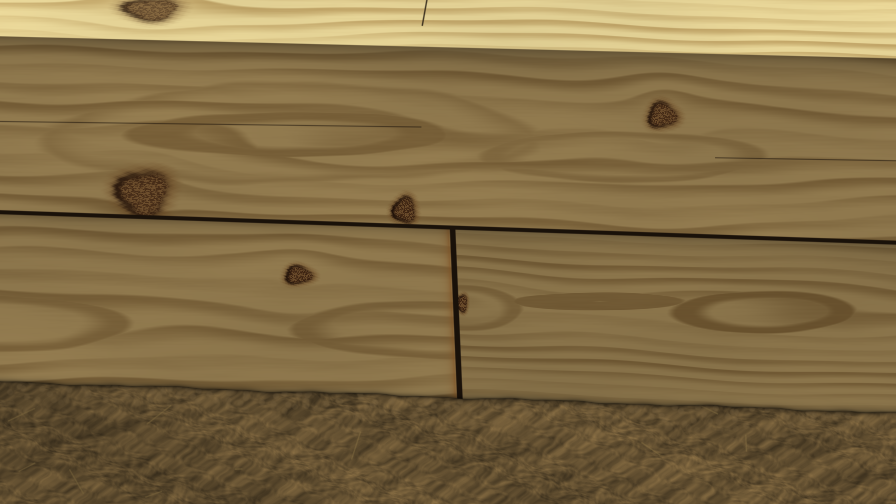
Write a Shadertoy shader that draws this texture.

```glsl
vec2 hash2(vec2 p) {
  vec3 q = fract(p.xyx * vec3(.1031, .103, .0973));
  q += dot(q, q.yzx + 33.33);
  return fract((q.xx + q.yz) * q.zy);
}

// Cellular noise: distance to the nearest scattered point
float cells(vec2 p) {
  vec2 base = floor(p), f = p - base;
  float nearest = 2.;
  for (int j = -1; j <= 1; j++)
    for (int i = -1; i <= 1; i++) {
      vec2 o = vec2(i, j);
      nearest = min(nearest, length(o + hash2(base + o + 50.) - f));
    }
  return nearest;
}

float sway(vec2 p) {
  return .5 * sin(p.x * 3.1 + p.y * 8.) + .3 * sin(p.x * 7.3 - p.y * 17. + 1.)
    + .14 * sin(p.x * 17. + p.y * 31.);
}

float stroke(float dist, float width, float aa) {
  return 1. - smoothstep(width - aa, width + aa, dist);
}

float segment(vec2 p, vec2 a, vec2 b) {
  vec2 d = b - a;
  return length(p - a - d * clamp(dot(p - a, d) / dot(d, d), 0., 1.));
}

// Ellipses hold centre in xy and radii in zw
float deflect(vec2 p, vec4 ellipse) {
  vec2 q = (p - ellipse.xy) / ellipse.zw;
  return (ellipse.y - p.y) / (1. + dot(q, q));
}

// Long growth ring: crisp outer rim, soft inner fade
float ring(vec2 p, vec4 ellipse, float core) {
  float e = length((p - ellipse.xy) / ellipse.zw) + .09 * sway(p * 2.);
  return smoothstep(core - .12, core + .15, e) * (1. - smoothstep(.95, 1.06, e));
}

vec3 board(vec2 p, float flow, float frequency, vec3 light, vec3 dark, float rings) {
  float phase = fract(flow * frequency + .5 * sway(p));
  float line = smoothstep(.2, .85, phase) * (1. - smoothstep(.87, 1., phase));
  line *= .5 + .3 * sin(flow * 51. + p.x * 2.);
  float fibre = cells(p * vec2(9, 190)) - .5;
  vec3 col = mix(light, dark, clamp(max(line, rings) + .12 * fibre, 0., 1.));
  return col * (1. + .035 * sway(p + 4.));
}

vec3 knot(vec3 col, vec2 p, vec4 ellipse, float strength) {
  vec2 q = (p - ellipse.xy) / ellipse.zw;
  float r = length(q) + .12 * sin(atan(q.y, q.x) * 3. + ellipse.x * 9.) + .07 * sway(q * 2.);
  float side = .6 - .4 * clamp(q.x, -1., 1.);
  float bands = .5 + .5 * sin(r * 15. + sway(q * 3.) * 4.);
  vec3 heart = mix(vec3(.42, .3, .17), vec3(.24, .14, .07), bands);
  col = mix(col, vec3(.4, .25, .11), .5 * strength * (1. - smoothstep(.9, 1.6, r)));
  col = mix(col, heart, strength * (1. - smoothstep(.8, 1., r)));
  return mix(col, vec3(.13, .07, .035), strength * side * exp(-pow(abs(r - .92) * 6., 2.)));
}

float clods(vec2 p) {
  return .55 * cells(p * 17.) + .32 * cells(p * 41.) + .18 * cells(p * 97.);
}

vec3 soil(vec2 p, float depth, float aa) {
  vec2 q = p * vec2(.85, 1.2) + .02 * sway(p * 5.);
  float relief = clods(q + vec2(-.004, .008)) - clods(q);
  vec3 col = vec3(.385, .31, .19) * (1. + 1.1 * relief + .1 * sway(p * 3.));
  float crumbs = 1. - smoothstep(.18, .36, cells(p * 46.));
  col = mix(col, vec3(.47, .385, .25), .55 * crumbs * exp(-depth * 22.));
  // Scattered straw
  for (int i = 0; i < 10; i++) {
    vec2 start = hash2(vec2(i, 8)) * vec2(1.78, .2);
    vec2 end = start + (hash2(vec2(i, 21)) - .4) * .09;
    col = mix(col, vec3(.53, .44, .26), .5 * stroke(segment(p, start, end), .0013, aa));
  }
  return col * (.9 + .1 * smoothstep(0., .8, p.x));
}

void mainImage(out vec4 fragColor, in vec2 fragCoord) {
  vec2 p = fragCoord / iResolution.y;
  float aa = .8 / iResolution.y;
  float topEdge = p.y - .928 + .0247 * p.x;
  float midEdge = p.y - .581 + .034 * p.x;
  float baseEdge = p.y - .243 + .035 * p.x + .003 * sway(p * 6.);
  float gap = p.x - .898 - (.546 - p.y) * .043;
  vec3 light = vec3(.565, .475, .305), dark = vec3(.425, .33, .185);
  vec3 shade = vec3(.1, .065, .035);

  // Middle board
  vec4 bigKnot = vec4(.285, .616, .052, .046), farKnot = vec4(1.315, .771, .029, .025);
  vec4 oval = vec4(.567, .733, .32, .045);
  float flow = p.y + .03 * p.x + deflect(p, oval * vec4(1, 1, 1.2, 1.5))
    + deflect(p, bigKnot * vec4(1, 1, 1.5, 1.3)) + deflect(p, farKnot * vec4(1, 1, 2, 2));
  float rings = max(.75 * ring(p, oval, .6), .5 * ring(p, oval * vec4(1, 1, 1.5, 2.2), .86));
  rings = max(rings, .55 * ring(p, vec4(1.25, .69, .28, .05), .75));
  vec3 middle = board(p, flow, 27., light, dark, rings) * (1. - .3 * exp(min(topEdge, 0.) * 40.));
  float crack = min(segment(p, vec2(0, .759), vec2(.835, .748)), segment(p, vec2(1.42, .687), vec2(1.78, .681)));
  middle = mix(middle, shade, .6 * stroke(crack, .001, aa));
  middle = knot(middle, p, bigKnot, .85);
  middle = knot(middle, p, vec4(.803, .583, .023, .026), 1.);
  middle = knot(middle, p, farKnot, .9);

  // Lower left board
  vec4 leftKnot = vec4(.593, .454, .027, .018), tongue = vec4(0, .36, .26, .055);
  flow = p.y + .02 * p.x + deflect(p, leftKnot * vec4(1, 1, 3, 3)) + deflect(p, tongue);
  rings = .7 * max(ring(p, tongue, .72), ring(p, vec4(.86, .345, .28, .055), .72));
  vec3 left = knot(board(p, flow, 25., light, dark, rings), p, leftKnot, 1.);
  left = mix(left, vec3(.5, .32, .14), .6 * exp(-abs(gap + .009) * 140.));

  // Lower right board
  vec4 eye = vec4(1.505, .38, .185, .042), curl = vec4(.917, .39, .12, .045);
  flow = p.y + .035 * p.x + deflect(p, eye * vec4(1, 1, 1.4, 1.3)) + deflect(p, curl);
  rings = max(ring(p, eye, .65), .65 * ring(p, curl, .72));
  rings = max(rings, .8 * ring(p, vec4(1.19, .402, .18, .018), 0.));
  vec3 right = board(p, flow, 40., light * .94, dark * .95, rings);
  right = knot(right, p, vec4(.917, .398, .011, .017), 1.);

  // Joints, ground and contact shadows
  vec3 col = mix(left, right, smoothstep(-aa, aa, gap));
  col *= 1. - .3 * exp(min(midEdge, 0.) * 65.);
  col = mix(col, shade, stroke(abs(gap), .0055, aa));
  col = mix(soil(p, max(-baseEdge, 0.), aa), col, smoothstep(-aa, aa, baseEdge));
  col *= 1. - .55 * exp(-abs(baseEdge) * 230.);
  col = mix(col, middle, smoothstep(-aa, aa, midEdge));
  col = mix(col, shade, stroke(abs(midEdge + .002), .004, aa));

  // Sunlit top board
  vec4 topKnot = vec4(.301, .981, .055, .022);
  flow = p.y + .022 * p.x + deflect(p, topKnot * vec4(1, 1, 2.4, 2));
  vec3 top = board(p, flow, 42., vec3(.9, .83, .59), vec3(.72, .6, .36), 0.);
  top = knot(top, p, topKnot, .65);
  top = mix(top, shade, .8 * stroke(segment(p, vec2(.847, 1), vec2(.838, .95)), .0014, aa));
  col = mix(col, top, smoothstep(-aa, aa, topEdge));
  fragColor = vec4(col, 1);
}
```
